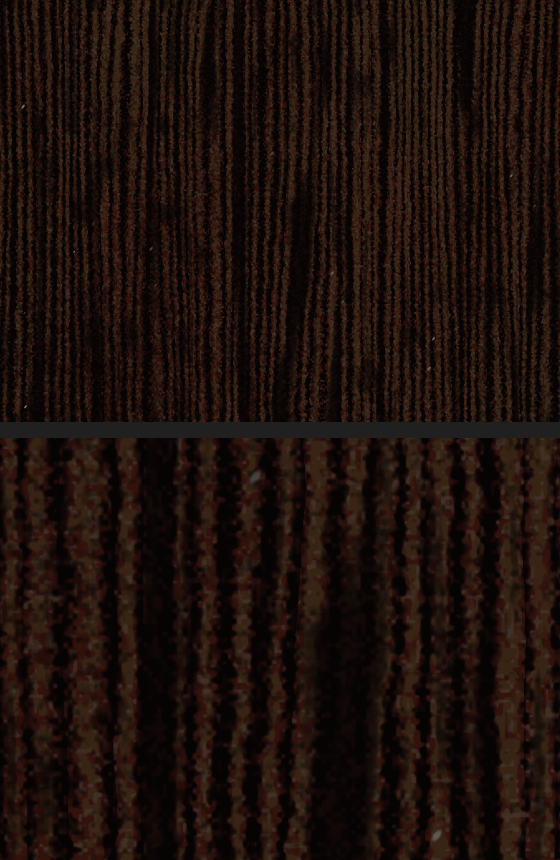
Top: the whole. Bottom: its middle third, enlarged.
This texture is drawn by a Shadertoy shader. Its source:

```glsl
// Dark wenge-like wood: narrow, nearly straight vertical bands of brown and red over
// black. Warped coordinates are cut into bands of random width and split by thin
// filaments; fine value noise breaks them into speckle under a few pale dust specks.

const vec3 BLACK = vec3(0.022, 0.010, 0.012);
const vec3 RED   = vec3(0.186, 0.066, 0.046);
const vec3 BROWN = vec3(0.204, 0.133, 0.076);
const vec3 GREY  = vec3(0.255, 0.200, 0.170);
const vec3 DUST  = vec3(0.480, 0.490, 0.490);

const float BANDS       = 40.0;   // bands per canvas height
const float CROWDING    = 1.6;    // uneven spacing, in bands
const float BEND        = 1.3;    // slow drift, in bands
const float WOBBLE      = 0.20;   // small waver, in bands
const float EDGE        = 0.17;   // softness of band edges
const float GRAIN       = 255.0;  // speckle cells per canvas height
const float FILAMENTS   = 2.7;    // thin dark lines per band
const float DUST_CELLS  = 13.0;
const float DUST_CHANCE = 0.07;

float hash(vec2 p) {
    return fract(sin(dot(p, vec2(127.1, 311.7))) * 43758.5453);
}

float noise(vec2 p) {
    vec2 i = floor(p), f = fract(p);
    f = f * f * (3.0 - 2.0 * f);
    float low  = mix(hash(i), hash(i + vec2(1, 0)), f.x);
    float high = mix(hash(i + vec2(0, 1)), hash(i + vec2(1, 1)), f.x);
    return mix(low, high, f.y);
}

// Sparse small flecks, each kept inside its own cell
float dust(vec2 p) {
    vec2 cell = floor(p * DUST_CELLS);
    vec2 centre = 0.2 + 0.6 * vec2(hash(cell + 3.1), hash(cell + 8.7));
    vec2 d = fract(p * DUST_CELLS) - centre;
    d.x -= 0.5 * d.y;
    d.y *= 0.7;
    float radius = mix(0.02, 0.05, hash(cell + 5.3));
    float fleck = 1.0 - smoothstep(radius * 0.4, radius * 1.4, length(d));
    return fleck * step(hash(cell), DUST_CHANCE) * mix(0.3, 1.0, hash(cell + 1.9));
}

void mainImage(out vec4 fragColor, in vec2 fragCoord) {
    vec2 p = fragCoord / iResolution.y;

    // Speckle layers
    float grain = noise(p * GRAIN * vec2(1.0, 0.85));
    float fibre = noise(p * GRAIN * vec2(0.95, 0.75) + 37.0);
    float tint  = noise(p * GRAIN * vec2(0.80, 0.6) + 71.0);

    // Bent and unevenly spaced band coordinate
    float x = p.x * BANDS;
    x += BEND * (noise(p * vec2(3.0, 1.5) + 11.0) - 0.5);
    x += CROWDING * (noise(p * vec2(15.0, 1.3) + 23.0) - 0.5);
    x += WOBBLE * (noise(p * vec2(30.0, 24.0)) - 0.5);
    float id = floor(x);

    // Band profile: width and strength drift along its length
    float shift = 0.24 * (hash(vec2(id, 4.0)) - 0.5);
    float along = noise(vec2(id * 7.3, p.y * 6.0));
    float halfWidth = mix(0.17, 0.42, 0.55 * hash(vec2(id, 9.0)) + 0.45 * along);
    float inside = halfWidth - abs(fract(x) - 0.5 - shift);
    float body = smoothstep(-EDGE, EDGE, inside + 0.34 * (grain - 0.5));

    // Thin filaments, long dark streaks, small knots and broad uneven lightness
    float filament = smoothstep(0.05, 0.45, noise(vec2(x * FILAMENTS, p.y * 7.0 + 83.0)));
    float streaks = smoothstep(0.12, 0.32, noise(vec2(x * 0.85, p.y * 2.4 + 53.0)));
    float knots = smoothstep(0.05, 0.28, noise(p * vec2(23.0, 10.0) + 61.0));
    float broad = mix(0.64, 1.42, noise(p * vec2(5.0, 1.8) + 5.0));
    float strength = mix(0.78, 1.15, noise(vec2(id * 3.7, p.y * 4.0 + 40.0)));
    float light = body * strength * broad * mix(0.45, 1.50, fibre);
    light *= mix(0.45, 1.0, filament) * mix(0.10, 1.0, streaks) * mix(0.35, 1.0, knots);

    // Brown cores, red rims, with broad colour drift
    float drift = noise(p * vec2(3.0, 2.2) + 90.0) - 0.5 + 0.5 * (broad - 1.0);
    float core = smoothstep(-0.04, 0.24, inside);
    float brown = smoothstep(0.46, 0.70, 0.36 * core + 0.75 * tint + 0.40 * drift);
    vec3 wood = mix(RED, BROWN, brown);
    wood = mix(wood, GREY, 0.65 * smoothstep(0.60, 0.85, noise(p * GRAIN + 19.0)));

    vec3 gap = BLACK + 0.20 * RED * smoothstep(0.4, 0.9, grain);
    vec3 color = mix(gap, wood, clamp(light, 0.0, 1.08));
    color = mix(color, DUST, dust(p));
    fragColor = vec4(color, 1.0);
}
```
